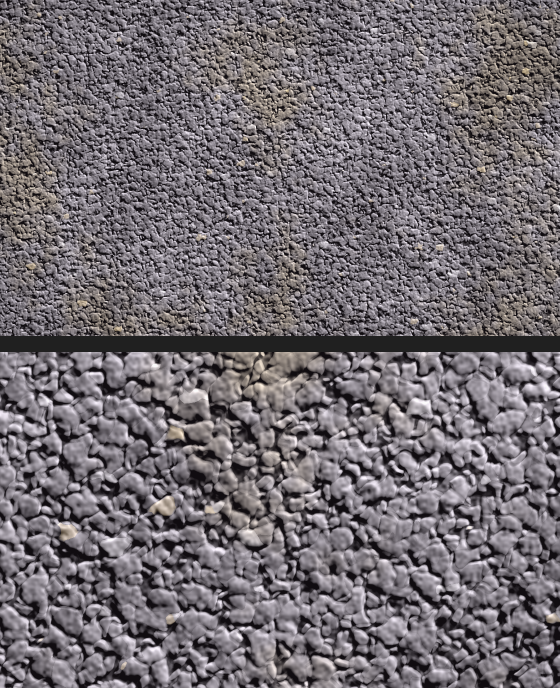
Top: the whole. Bottom: its middle third, enlarged.
Reproduce this texture procedurally as a Shadertoy shader.

```glsl
// Sunlit rough asphalt: angular stones of two sizes packed into a height field,
// lit from the upper right by slope, with short cast shadows and dark crevices.
// Broad noise adds dusty brown stains; a few small stones are pale or tan.

float hash(vec2 p) {
    return fract(sin(dot(p, vec2(127.1, 311.7))) * 43758.5453);
}

float noise(vec2 p) {
    vec2 i = floor(p), f = fract(p);
    f = f * f * (3.0 - 2.0 * f);
    return mix(mix(hash(i), hash(i + vec2(1, 0)), f.x),
               mix(hash(i + vec2(0, 1)), hash(i + vec2(1, 1)), f.x), f.y);
}

float fbm(vec2 p) {
    float sum = 0.0, amp = 0.5;
    for (int i = 0; i < 4; i++) {
        sum += amp * noise(p);
        p = p * 2.03 + 17.3;
        amp *= 0.5;
    }
    return sum;
}

// Highest stone dome at p: x = height, y = random stone id
vec2 stones(vec2 p) {
    vec2 cell = floor(p), best = vec2(-0.2, 0.5);
    for (int y = -1; y <= 1; y++)
    for (int x = -1; x <= 1; x++) {
        vec2 c = cell + vec2(x, y);
        float id = hash(c + 5.7);
        vec2 d = p - c - vec2(hash(c), hash(c + 41.3));
        float turn = 6.283 * id;
        d = mat2(cos(turn), sin(turn), -sin(turn), cos(turn)) * d;
        d.y *= 1.35;
        float dist = mix(length(d), max(abs(d.x), abs(d.y)), 0.5);
        float radius = 0.26 + 0.48 * hash(c + 73.9);
        float q = dist / radius;
        float h = radius * (1.0 - q * q * q);
        if (h > best.x) best = vec2(h, id);
    }
    return best;
}

// Surface: x = height, y = stone id
vec2 surface(vec2 p) {
    vec2 warped = p + 0.009 * vec2(noise(p * 90.0), noise(p * 90.0 + 31.0));
    vec2 coarse = stones(warped * 45.0);
    vec2 fine = stones(warped * 92.0 + 200.0);
    fine.x = 0.65 * fine.x + 0.05;
    vec2 top = coarse.x > fine.x ? coarse : fine;
    top.x += 0.34 * noise(p * 140.0) + 0.24 * noise(p * 270.0);
    return top;
}

vec3 asphalt(vec2 p) {
    vec2 sun = normalize(vec2(0.55, 0.83));
    vec2 here = surface(p);

    // Slope light, cast shadow and crevices
    float slope = here.x - surface(p + sun * 0.0035).x;
    float blocked = max(surface(p + sun * 0.007).x - 0.1,
                        surface(p + sun * 0.012).x - 0.25) - here.x;
    float tone = 0.50 + 0.72 * clamp(slope, -0.6, 0.5);
    tone -= 0.30 * smoothstep(0.0, 0.45, blocked);
    tone *= mix(0.35, 1.0, smoothstep(0.0, 0.48, here.x));
    tone += 0.14 * (here.y - 0.5) + 0.22 * (fbm(p * 9.0) - 0.47);
    tone += 0.14 * (noise(p * 260.0) - 0.5);

    // Cool grey binder, brown dust in broad ragged stains
    float dust = fbm(p * 2.6 + 9.0) + 0.5 * (fbm(p * 20.0) - 0.47) + 0.06 * (0.8 - p.x);
    float stain = 0.75 * smoothstep(0.44, 0.80, dust);
    vec3 tint = mix(vec3(1.0, 0.985, 1.02), vec3(1.03, 0.97, 0.84), stain);
    vec3 color = tone * tint + vec3(0.004, -0.010, 0.004);

    // Rare tan and white stones
    float lit = smoothstep(0.3, 0.65, here.x);
    color += lit * step(0.992, here.y) * vec3(0.13, 0.10, 0.02);
    color += lit * step(here.y, 0.004) * 0.24;
    return color;
}

void mainImage(out vec4 fragColor, in vec2 fragCoord) {
    // Four samples per pixel smooth the stone edges
    vec3 color = vec3(0.0);
    for (int i = 0; i < 4; i++) {
        vec2 offset = vec2(i % 2, i / 2) * 0.5 - 0.25;
        vec3 shade = asphalt((fragCoord + offset) / iResolution.y);
        color += clamp(shade, vec3(0.06, 0.045, 0.06), vec3(0.95));
    }
    color *= 0.25;

    // Slight darkening toward the corners
    vec2 fromCenter = fragCoord / iResolution.xy - 0.5;
    color *= 1.04 - 0.22 * dot(fromCenter, fromCenter);
    fragColor = vec4(color, 1.0);
}
```
